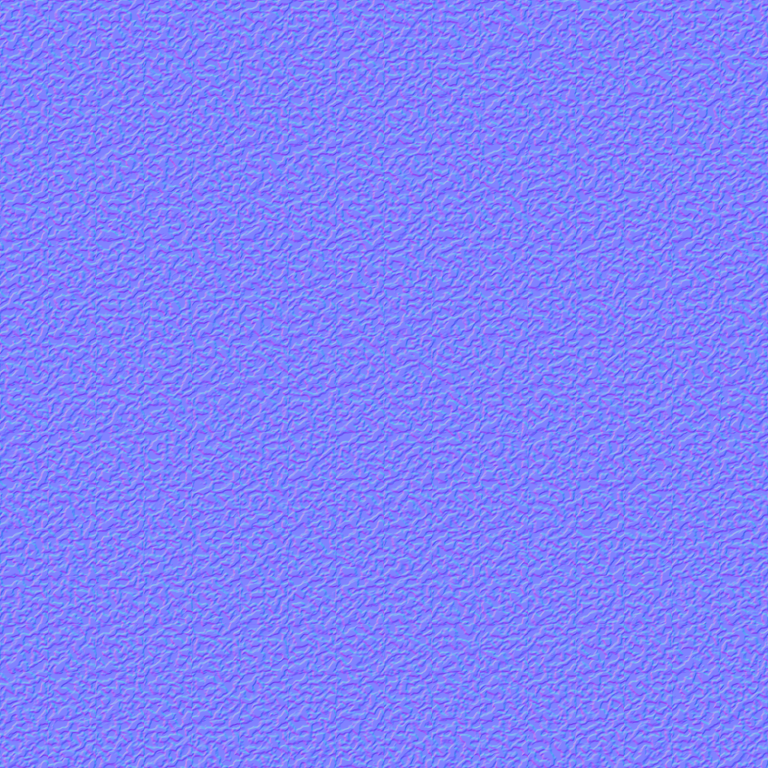
This texture map is drawn by a WebGL 2 fragment shader. Its source:

```glsl
#version 300 es
precision highp float;

uniform vec2 u_resolution;
out vec4 fragColor;

const float TILES = 16.0;
const float DEPTH = 0.00145;
const float STEP = 0.0008;
const float MAX_TILT = 0.6;
const vec2 BASE_TILT = vec2(0.01, 0.02);

float hash(vec2 cell) {
    uvec2 q = uvec2(ivec2(cell)) * uvec2(1597334677u, 3812015801u);
    uint n = (q.x ^ q.y) * 1597334677u;
    n = (n ^ (n >> 15)) * 2246822519u;
    n ^= n >> 13;
    return float(n >> 8) / 16777216.0;
}

float cornerPull(vec2 cell, vec2 toPoint) {
    float angle = 6.28318 * hash(cell);
    return dot(vec2(cos(angle), sin(angle)), toPoint);
}

// Gradient noise, centred on zero
float gradientNoise(vec2 p) {
    vec2 cell = floor(p);
    vec2 f = p - cell;
    vec2 w = f * f * f * (f * (f * 6.0 - 15.0) + 10.0);
    vec2 x = vec2(1.0, 0.0), y = vec2(0.0, 1.0);
    float low = mix(cornerPull(cell, f), cornerPull(cell + x, f - x), w.x);
    float high = mix(cornerPull(cell + y, f - y), cornerPull(cell + 1.0, f - 1.0), w.x);
    return mix(low, high, w.y);
}

vec2 rotate(vec2 p, float angle) {
    float c = cos(angle), s = sin(angle);
    return vec2(c * p.x + s * p.y, c * p.y - s * p.x);
}

// Wavy folds with rough edges, stretched along a rising diagonal
float folds(vec2 p, float seed) {
    vec2 q = rotate(p, 0.45) * vec2(92.0, 134.0) + seed;
    float bend = gradientNoise(q * vec2(1.2, 0.6) + 37.3);
    float rough = gradientNoise(q * 2.1 + 71.9);
    return gradientNoise(q + vec2(0.0, 0.8 * bend)) + 0.2 * rough;
}

// Flat plateaus with steep sides; the repeated part breaks at tile borders
float height(vec2 p) {
    vec2 local = fract(p * TILES);
    float relief = mix(folds(local / TILES, 11.5), folds(p, 203.7), 0.5);
    return smoothstep(-0.18, 0.18, relief) - 0.08 * local.y;
}

vec2 slope(vec2 p) {
    vec2 dx = vec2(STEP, 0.0), dy = vec2(0.0, STEP);
    vec2 rise = vec2(height(p + dx) - height(p - dx),
                     height(p - dy) - height(p + dy));
    return rise * DEPTH / (2.0 * STEP);
}

vec3 encodeNormal(vec2 tilt) {
    vec2 limited = tilt / sqrt(1.0 + dot(tilt, tilt) / (MAX_TILT * MAX_TILT));
    return 0.5 + 0.5 * vec3(limited, sqrt(1.0 - dot(limited, limited)));
}

void main() {
    // Four samples per pixel smooth the creases and seams
    vec3 color = vec3(0.0);
    for (int i = 0; i < 4; i++) {
        vec2 offset = vec2(i % 2, i / 2) * 0.5 - 0.25;
        vec2 p = (gl_FragCoord.xy + offset) / u_resolution;
        color += encodeNormal(slope(p) + BASE_TILT);
    }
    fragColor = vec4(color * 0.25, 1.0);
}
```
